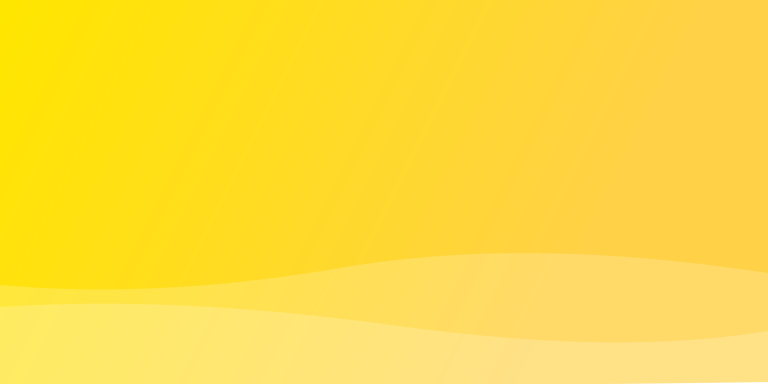
Reproduce this background procedurally as a Shadertoy shader.

```glsl
// Warm yellow diagonal gradient with two translucent waves along the bottom.

// Cubic curve from height a to b over x0..x1, with end slopes sa and sb.
float curve(float x, float x0, float x1, float a, float b, float sa, float sb) {
    float w = x1 - x0;
    float t = (x - x0) / w;
    float u = 1.0 - t;
    return a * u * u * (1.0 + 2.0 * t) + b * t * t * (3.0 - 2.0 * t)
         + w * t * u * (sa * u - sb * t);
}

float backWave(float x) {
    return x < 0.885 ? curve(x, 0.0, 0.885, 0.258, 0.302, -0.09, 0.17)
                     : curve(x, 0.885, 2.0, 0.302, 0.289, 0.17, -0.15);
}

float frontWave(float x) {
    return x < 1.0 ? curve(x, 0.0, 1.0, 0.2005, 0.156, 0.065, -0.135)
                   : curve(x, 1.0, 2.0, 0.156, 0.138, -0.135, 0.16);
}

// Smooth coverage of the area below a given height.
float below(float y, float height) {
    float soft = 0.75 / iResolution.y;
    return 1.0 - smoothstep(-soft, soft, y - height);
}

void mainImage(out vec4 fragColor, in vec2 fragCoord) {
    // The canvas spans 0..2 across and 0..1 up.
    vec2 p = fragCoord / iResolution.xy * vec2(2.0, 1.0);

    // Diagonal gradient from lemon at the top left to amber at the right.
    float along = p.x + 0.5 * (1.0 - p.y);
    float blend = clamp((along - 0.05) / 1.8, 0.0, 1.0);
    vec3 lemon = vec3(1.0, 0.90, 0.0);
    vec3 amber = vec3(1.0, 0.82, 0.275);
    vec3 color = mix(lemon, amber, blend);

    // Overlapping white veils.
    vec3 white = vec3(1.0);
    color = mix(color, white, 0.19 * below(p.y, backWave(p.x)));
    color = mix(color, white, 0.19 * below(p.y, frontWave(p.x)));

    // Thin white wedge in the lower right corner.
    color = mix(color, white, below(p.y, 0.0125 * (p.x - 1.6)));

    fragColor = vec4(color, 1.0);
}
```
